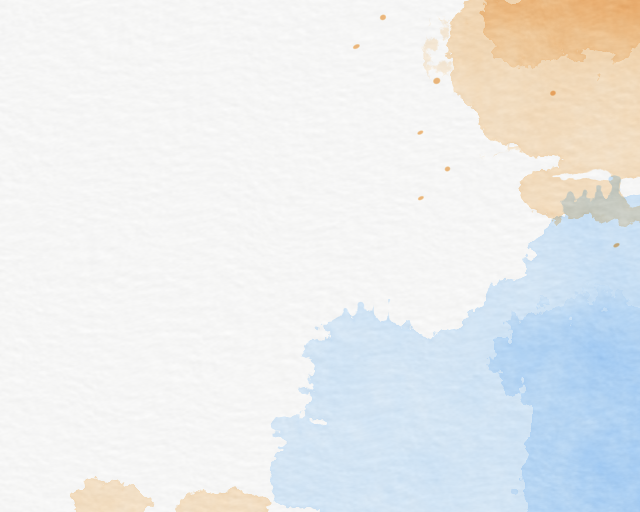
Give the GLSL for this background, as a Shadertoy shader.

```glsl
// Watercolour washes of blue and orange bleeding over textured white paper.
#define PAPER vec3(0.964, 0.964, 0.962)
#define BLUE_TINT vec3(0.862, 0.932, 0.995)
#define ORANGE_TINT vec3(0.982, 0.893, 0.775)
#define DROP_DENSITY 2.7
#define EDGE_SOFT 0.0018
#define RIM_WIDTH 0.004
#define RIM_DENSITY 0.25
#define RAGGED 0.052
#define GRAIN 0.034

float hash(vec2 p) {
    return fract(sin(dot(p, vec2(127.1, 311.7))) * 43758.5453);
}

float noise(vec2 p) {
    vec2 i = floor(p), f = fract(p);
    f = f * f * (3.0 - 2.0 * f);
    return mix(mix(hash(i), hash(i + vec2(1, 0)), f.x),
               mix(hash(i + vec2(0, 1)), hash(i + vec2(1, 1)), f.x), f.y);
}

float fbm(vec2 p) {
    float sum = 0.0, amp = 0.5;
    for (int i = 0; i < 5; i++) {
        sum += amp * noise(p);
        p = mat2(1.6, 1.2, -1.2, 1.6) * p + 7.3;
        amp *= 0.5;
    }
    return sum / 0.97;
}

// Approximate distance to an ellipse
float blob(vec2 p, vec2 centre, vec2 radii) {
    vec2 q = (p - centre) / radii;
    float k = length(q);
    return k * (k - 1.0) / max(length(q / radii), 1e-4);
}

float capsule(vec2 p, vec2 a, vec2 b, float r) {
    vec2 ab = b - a;
    return length(p - a - ab * clamp(dot(p - a, ab) / dot(ab, ab), 0.0, 1.0)) - r;
}

float blend(float a, float b) {
    float h = max(0.02 - abs(a - b), 0.0) / 0.02;
    return min(a, b) - h * h * 0.005;
}

// Row of short runs creeping upward from a wash
float fingers(vec2 p, vec2 base) {
    float d = 1.0;
    for (int i = 0; i < 4; i++) {
        float n = float(i), vary = hash(vec2(n, base.x));
        vec2 foot = base + vec2(0.028 * n + 0.006 * vary, 0.0);
        d = min(d, capsule(p, foot, foot + vec2(0.003, 0.035 + 0.006 * n + 0.01 * vary),
                           0.005 + 0.004 * vary));
    }
    return d;
}

float cover(float d) { return 1.0 - smoothstep(-EDGE_SOFT, EDGE_SOFT, d); }
float rim(float d) { return cover(d) * RIM_DENSITY * exp(-abs(d) / RIM_WIDTH); }

float blueShape(vec2 p, float rough) {
    float d = blob(p, vec2(1.197, 0.479), vec2(0.155, 0.133));
    d = blend(d, blob(p, vec2(1.205, 0.267), vec2(0.180, 0.244)));
    d = blend(d, blob(p, vec2(1.010, 0.323), vec2(0.115, 0.117)));
    d = blend(d, blob(p, vec2(0.717, 0.267), vec2(0.114, 0.125)));
    d = blend(d, blob(p, vec2(1.010, 0.023), vec2(0.390, 0.330)));
    d = blend(d, blob(p, vec2(0.665, 0.075), vec2(0.140, 0.082))) + rough;
    // dry brush streaks on the lower left
    for (int i = 0; i < 3; i++) {
        float y = 0.115 + 0.022 * float(i);
        d = min(d, capsule(p, vec2(0.535, y + 0.012), vec2(0.68, y), 0.005) + rough * 0.6);
    }
    float runs = min(fingers(p, vec2(0.669, 0.355)), fingers(p, vec2(1.110, 0.585)));
    return blend(d, runs + rough * 0.25);
}

float orangeShape(vec2 p, float rough) {
    float d = blob(p, vec2(1.124, 0.902), vec2(0.245, 0.171));
    d = blend(d, blob(p, vec2(1.130, 0.795), vec2(0.212, 0.122)));
    d = blend(d, blob(p, vec2(1.250, 0.750), vec2(0.120, 0.160)));
    d = blend(d, blob(p, vec2(1.124, 0.629), vec2(0.127, 0.055))) + rough;
    // unpainted gaps
    d = max(d, -blob(p, vec2(1.132, 0.656), vec2(0.055, 0.006)) - rough * 0.3);
    d = max(d, -blob(p, vec2(1.238, 0.632), vec2(0.028, 0.022)) - rough * 0.5);
    // blooms on the bottom edge, the first one fanned out
    vec2 q = p - vec2(0.2, -0.01);
    float fan = length(q) - 0.045 - 0.06 * noise(vec2(atan(q.y, q.x) * 3.2, 3.0));
    float bloom = blob(p, vec2(0.432, 0.0), vec2(0.090, 0.045));
    return min(d, min(fan + rough * 1.3, bloom + rough * 0.8));
}

// Flicked paint drops, in staggered pairs plus two on the washes
float drops(vec2 p) {
    float d = 1.0;
    for (int i = 0; i < 8; i++) {
        float k = floor(float(i) / 2.0), odd = mod(float(i), 2.0), bow = k * (2.0 - k);
        vec2 c = vec2(0.748 + 0.147 * k - 0.042 * k * k + odd * (0.02 * bow - 0.052),
                      0.966 - 0.148 * k - 0.057 * odd - bow * (0.044 * odd - 0.024));
        if (i > 5) c = mix(vec2(1.080, 0.818), vec2(1.204, 0.521), odd);
        float size = 0.005 + 0.002 * hash(vec2(float(i), 4.0));
        vec2 q = mat2(0.9, -0.43, 0.43, 0.9) * (p - c);
        d = min(d, blob(q, vec2(0), vec2(size, size * (0.85 - 0.3 * odd))));
    }
    return d;
}

void mainImage(out vec4 fragColor, in vec2 fragCoord) {
    vec2 p = fragCoord / iResolution.xy * vec2(1.25, 1.0);
    float broad = fbm(p * 12.0), fine = fbm(p * 46.0 + 9.0), cloud = fbm(p * 6.0 + 3.0);
    float rough = ((broad - 0.5) * 1.6 + (fine - 0.5) * 0.95) * RAGGED;

    // Paper relief lit from above
    vec2 g = p * vec2(42.0, 100.0) + 2.5 * noise(p * 9.0);
    float relief = fbm(g) - fbm(g + vec2(0.2, 0.6));
    relief += 0.35 * (noise(p * vec2(150.0, 210.0)) - 0.5);
    vec3 color = PAPER + GRAIN * relief;
    float mottling = 0.55 + 0.35 * broad + 0.3 * fine + 0.25 * cloud - 0.15 * relief;

    // Orange: pale wash, deeper upper layer, dry splashes
    float d = orangeShape(p, rough);
    float deep = blob(p, vec2(1.075, 0.951), vec2(0.138, 0.075));
    deep = blend(deep, blob(p, vec2(1.250, 1.000), vec2(0.200, 0.115))) + rough * 1.3;
    float orange = cover(d) * (0.95 + 0.3 * smoothstep(0.7, 1.0, p.y)) + rim(d);
    orange += cover(max(d, deep)) * (0.75 + 0.7 * smoothstep(0.9, 1.0, p.y)) + rim(deep) * cover(d);
    float splash = min(blob(p, vec2(0.985, 0.707), vec2(0.060, 0.030)),
                       blob(p, vec2(0.875, 0.905), vec2(0.045, 0.050)));
    orange += 0.6 * cover(splash + rough) * smoothstep(0.46, 0.6, fine) * (1.0 - cover(d));
    color *= pow(ORANGE_TINT, vec3(orange * mottling));

    // Blue: pale wash, deeper layer pooling toward the lower right
    d = blueShape(p, rough);
    deep = blob(p, vec2(1.250, 0.040), vec2(0.245, 0.220));
    deep = blend(deep, blob(p, vec2(1.200, 0.250), vec2(0.115, 0.200)));
    deep = blend(deep, blob(p, vec2(1.080, 0.308), vec2(0.115, 0.070))) + rough * 1.5;
    float pool = 0.25 + 0.7 * cloud + 0.8 * smoothstep(0.45, 0.0, length(p - vec2(1.2, 0.06)));
    float blue = cover(d) * (1.05 + 0.3 * smoothstep(1.0, 1.2, p.x)) + rim(d);
    blue += cover(max(d, deep)) * pool * smoothstep(0.48, 0.34, p.y) + rim(deep) * cover(d) * 0.6;
    color *= pow(BLUE_TINT, vec3(blue * mottling));

    color *= pow(ORANGE_TINT, vec3(DROP_DENSITY * cover(drops(p))));
    fragColor = vec4(clamp(color, 0.0, 1.0), 1.0);
}
```
